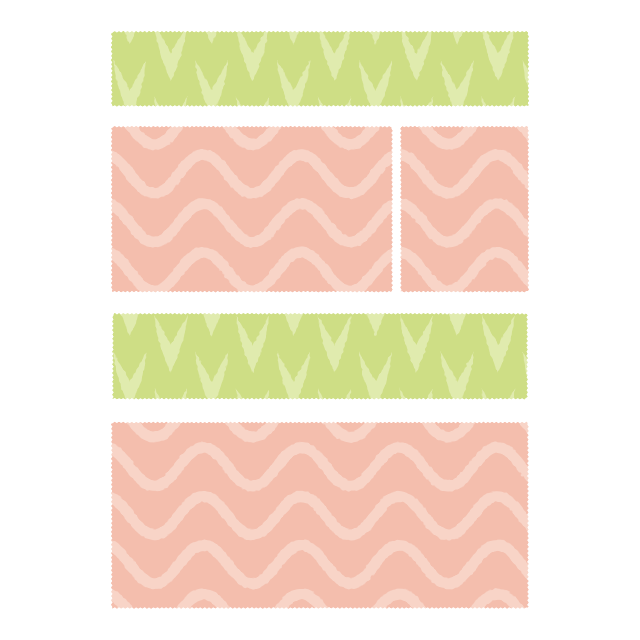
Reproduce this pattern procedurally as a Shadertoy shader.

```glsl
// Five paper strips on white: green strips of staggered leafy V shapes and
// coral strips of wavy bands. Each motif is one global repeat, masked by
// rounded boxes; noise and a fine scallop give the edges a torn, hand-cut look.

const float TAU = 6.2831853;

const vec3 PAPER      = vec3(1.0);
const vec3 CORAL      = vec3(0.957, 0.745, 0.680);
const vec3 CORAL_PALE = vec3(0.972, 0.832, 0.780);
const vec3 GREEN      = vec3(0.808, 0.870, 0.520);
const vec3 GREEN_PALE = vec3(0.880, 0.920, 0.682);

// Strips as (left, bottom, right, top); the first GREEN_COUNT are green
const int GREEN_COUNT = 2;
const int STRIP_COUNT = 5;
const vec4 STRIPS[STRIP_COUNT] = vec4[](
    vec4(0.1745, 0.8346, 0.8255, 0.9505),
    vec4(0.1764, 0.3770, 0.8236, 0.5098),
    vec4(0.1745, 0.5443, 0.6126, 0.8021),
    vec4(0.6263, 0.5443, 0.8255, 0.8021),
    vec4(0.1745, 0.0501, 0.8249, 0.3398));
const float CORNER_RADIUS = 0.003;

// Wave bands
const vec2  WAVE_CREST   = vec2(0.3177, 0.7281);  // crest x, mid-line y
const vec2  WAVE_PERIOD  = vec2(0.1531, 0.07624);
const float WAVE_HEIGHT  = 0.0299;
const float WAVE_HALF    = 0.0085;

// V leaves
const vec2  LEAF_APEX    = vec2(0.2669, 0.8737);
const vec2  LEAF_STEP    = vec2(0.06395, 0.05697); // stagger to the next row
const float LEAF_HEIGHT  = 0.0885;
const float LEAF_SPREAD  = 0.0254;
const float LEAF_NOTCH   = 0.0430;

// Torn edges
const float ROUGH_SIZE     = 0.0045;
const float ROUGH_AMOUNT   = 0.0024;
const float SCALLOP_PERIOD = 0.0067;
const float SCALLOP_AMOUNT = 0.0008;

vec2 hash22(vec2 p) {
    vec3 q = fract(p.xyx * vec3(0.1031, 0.1030, 0.0973));
    q += dot(q, q.yzx + 33.33);
    return fract((q.xx + q.yz) * q.zy);
}

vec2 noise2(vec2 p) {
    vec2 cell = floor(p), f = fract(p);
    f = f * f * (3.0 - 2.0 * f);
    vec2 low  = mix(hash22(cell), hash22(cell + vec2(1, 0)), f.x);
    vec2 high = mix(hash22(cell + vec2(0, 1)), hash22(cell + vec2(1, 1)), f.x);
    return mix(low, high, f.y) - 0.5;
}

float stripDistance(vec2 p, vec4 strip) {
    vec2 center = 0.5 * (strip.xy + strip.zw);
    vec2 halfSize = 0.5 * (strip.zw - strip.xy);
    vec2 d = abs(p - center) - halfSize + CORNER_RADIUS;
    return length(max(d, 0.0)) + min(max(d.x, d.y), 0.0) - CORNER_RADIUS;
}

float waveDistance(vec2 p) {
    float phase = TAU * (p.x - WAVE_CREST.x) / WAVE_PERIOD.x;
    float slope = WAVE_HEIGHT * TAU / WAVE_PERIOD.x * sin(phase);
    float rise = (p.y - WAVE_CREST.y - WAVE_HEIGHT * cos(phase)) / WAVE_PERIOD.y;
    float offset = abs(fract(rise + 0.5) - 0.5) * WAVE_PERIOD.y;
    return offset / sqrt(1.0 + slope * slope) - WAVE_HALF;
}

// Two interleaved grids of V shapes, each with a bowed outer edge
float leafDistance(vec2 p) {
    float nearest = 1.0;
    vec2 period = 2.0 * LEAF_STEP;
    float margin = 0.1 * period.y;
    for (int i = 0; i < 2; i++) {
        vec2 q = p - LEAF_APEX - float(i) * LEAF_STEP;
        float x = abs(mod(q.x + LEAF_STEP.x, period.x) - LEAF_STEP.x);
        float h = mod(q.y + margin, period.y) - margin;
        float t = clamp(h / LEAF_HEIGHT, 0.0, 1.0);
        float outer = LEAF_SPREAD * (1.0 - pow(1.0 - t, 1.6));
        float inner = LEAF_SPREAD * (h - LEAF_NOTCH) / (LEAF_HEIGHT - LEAF_NOTCH);
        float d = max(0.93 * (x - outer), 0.85 * (inner - x));
        nearest = min(nearest, max(d, -h));
    }
    return nearest;
}

void mainImage(out vec4 fragColor, in vec2 fragCoord) {
    float canvas = min(iResolution.x, iResolution.y);
    vec2 p = (fragCoord - 0.5 * iResolution.xy) / canvas + 0.5;
    float pixel = 1.0 / canvas;

    // Separate warps for the printed motifs and the cut edges
    vec2 rough = ROUGH_AMOUNT * noise2(p / ROUGH_SIZE);
    vec2 motifPoint = p + rough;
    vec2 cutPoint = p + 0.3 * rough + SCALLOP_AMOUNT * sin(TAU * p.yx / SCALLOP_PERIOD);

    float wave = clamp(0.5 - waveDistance(motifPoint) / pixel, 0.0, 1.0);
    float leaf = clamp(0.5 - leafDistance(motifPoint) / pixel, 0.0, 1.0);
    vec3 coralPrint = mix(CORAL, CORAL_PALE, wave);
    vec3 greenPrint = mix(GREEN, GREEN_PALE, leaf);

    // Lay the strips on the paper
    vec3 color = PAPER;
    for (int i = 0; i < STRIP_COUNT; i++) {
        float cover = clamp(0.5 - stripDistance(cutPoint, STRIPS[i]) / pixel, 0.0, 1.0);
        color = mix(color, i < GREEN_COUNT ? greenPrint : coralPrint, cover);
    }
    fragColor = vec4(color, 1.0);
}
```
